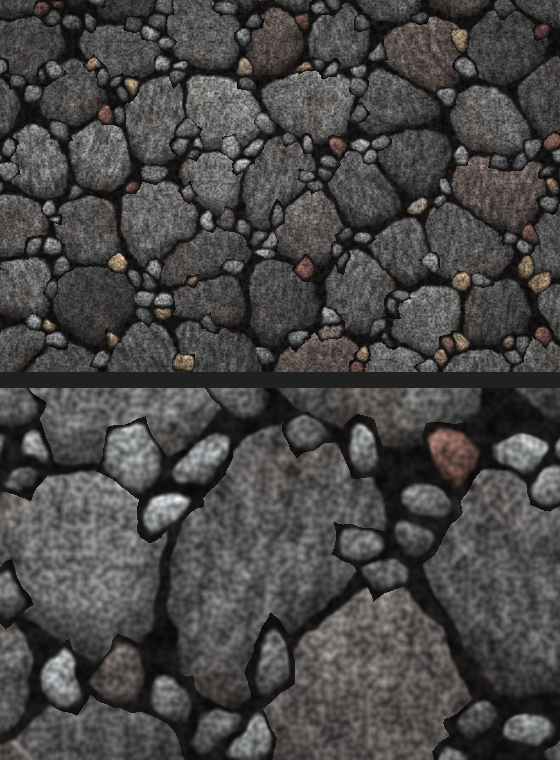
Top, the full canvas; bottom, a detail of the centre.
A Shadertoy shader for this texture:

```glsl
const vec2  BOULDER_SIZE   = vec2(0.215, 0.178);
const vec2  CHIP_SIZE      = vec2(0.050, 0.041);
const float BOULDER_JITTER = 0.68;
const float CHIP_JITTER    = 0.80;
const float BOULDER_CORNER = 48.0;   // higher is sharper
const float CHIP_CORNER    = 190.0;
const vec2  BOULDER_INSET  = vec2(0.001, 0.007);
const vec2  CHIP_INSET     = vec2(0.001, 0.005);
const vec2  CHIP_REACH     = vec2(-0.011, 0.013);
const vec2  CHISEL_FREQ    = vec2(78.0, 24.0);
const float GRAIN          = 1.15;
const vec3  JOINT_COLOR    = vec3(0.075, 0.070, 0.068);
const vec3  STONE_DARK     = vec3(0.235, 0.235, 0.240);
const vec3  STONE_LIGHT    = vec3(0.405, 0.405, 0.400);
const vec3  STONE_BROWN    = vec3(0.330, 0.285, 0.265);
const vec3  CHIP_DARK      = vec3(0.320, 0.325, 0.330);
const vec3  CHIP_LIGHT     = vec3(0.520, 0.530, 0.535);
const vec3  CHIP_TAN       = vec3(0.570, 0.490, 0.400);
const vec3  CHIP_RED       = vec3(0.400, 0.295, 0.270);

struct Stone { vec2 id; vec2 offset; vec2 seed; float edge; };

vec2 hash2(vec2 p) {
    vec3 q = fract(p.xyx * vec3(0.1031, 0.1030, 0.0973));
    q += dot(q, q.yzx + 33.33);
    return fract((q.xx + q.yz) * q.zy);
}

float gradDot(vec2 cell, vec2 f) {
    float a = 6.2832 * hash2(cell + 71.0).x;
    return dot(vec2(cos(a), sin(a)), f);
}

float gradientNoise(vec2 p) {
    vec2 i = floor(p), f = p - i;
    vec2 u = f * f * f * (f * (f * 6.0 - 15.0) + 10.0);
    vec2 e = vec2(0.0, 1.0);
    return mix(mix(gradDot(i, f), gradDot(i + e.yx, f - e.yx), u.x),
               mix(gradDot(i + e, f - e), gradDot(i + 1.0, f - 1.0), u.x), u.y);
}

vec2 warp(vec2 p, float freq) {
    return vec2(gradientNoise(p * freq), gradientNoise(p * freq + 37.0));
}

vec2 seedOf(vec2 id, vec2 size, float jitter) {
    vec2 stagger = vec2(0.5 * mod(id.y, 2.0), 0.0);
    return (id + 0.5 + stagger + jitter * (hash2(id + 11.0) - 0.5)) * size;
}

// Nearest cell and its rounded distance to the border
Stone findStone(vec2 p, vec2 size, float jitter, float corner) {
    vec2 base = floor(p / size);
    Stone s;
    float best = 1e5;
    for (int j = -2; j <= 2; j++)
    for (int i = -2; i <= 2; i++) {
        vec2 id = base + vec2(i, j);
        vec2 seed = seedOf(id, size, jitter);
        vec2 d = p - seed;
        if (dot(d, d) < best) {
            best = dot(d, d);
            s.id = id;
            s.seed = seed;
        }
    }
    s.offset = p - s.seed;
    float sum = 1e-9;
    for (int j = -2; j <= 2; j++)
    for (int i = -2; i <= 2; i++) {
        vec2 id = s.id + vec2(i, j);
        if (i == 0 && j == 0) continue;
        vec2 other = seedOf(id, size, jitter);
        float d = dot(0.5 * (s.seed + other) - p, normalize(other - s.seed));
        sum += exp(-corner * d);
    }
    s.edge = -log(sum) / corner;
    return s;
}

// Light from above: bright upper rims, dark undersides
float rimLight(Stone s, float d, float width) {
    vec2 dir = s.offset / (length(s.offset) + 1e-4);
    float rim = 1.0 - smoothstep(0.0, width, d);
    return 1.0 + rim * (0.30 * dir.y - 0.08 * dir.x - 0.16);
}

float grain(vec2 p) {
    return GRAIN * (0.28 * gradientNoise(p * 28.0) + 0.36 * gradientNoise(p * 75.0 + 5.0)
                  + 0.50 * gradientNoise(p * 165.0 + 9.0));
}

vec3 boulderColor(Stone s, vec2 p, float d) {
    vec2 h = hash2(s.id + 3.0), k = hash2(s.id + 57.0);
    vec3 c = mix(STONE_DARK, STONE_LIGHT, h.x);
    c = mix(c, STONE_BROWN, 0.75 * smoothstep(0.86, 0.94, h.y));
    c = mix(c, STONE_BROWN, 0.5 * smoothstep(0.12, 0.4, gradientNoise(p * 9.0 + 20.0)));
    // Slanted chisel marks, stronger on some stones
    float a = 0.9 * (k.x - 0.5);
    vec2 q = mat2(cos(a), sin(a), -sin(a), cos(a)) * p;
    float marks = gradientNoise(q * CHISEL_FREQ) * (0.15 + 0.5 * k.y);
    float lichen = smoothstep(0.22, 0.42, gradientNoise(p * 34.0 + 80.0));
    float tilt = dot(s.offset / BOULDER_SIZE, h - 0.5) + 0.15 * s.offset.y / BOULDER_SIZE.y;
    return c * (1.0 + marks + 0.16 * lichen + 0.45 * tilt) * rimLight(s, d, 0.032);
}

vec3 chipColor(Stone s, float d) {
    vec2 h = hash2(s.id + 5.0);
    vec3 c = mix(CHIP_DARK, CHIP_LIGHT, h.x);
    c = mix(c, CHIP_TAN, smoothstep(0.80, 0.86, h.y));
    c = mix(c, CHIP_RED, 1.0 - smoothstep(0.06, 0.09, h.y));
    float facet = dot(s.offset / CHIP_SIZE, vec2(h.y - 0.5, 0.35));
    return c * (1.0 + 0.6 * facet) * rimLight(s, d, 0.011);
}

void mainImage(out vec4 fragColor, in vec2 fragCoord) {
    vec2 uv = fragCoord / iResolution.xy;
    vec2 p = fragCoord / iResolution.y + 4.0;
    float soft = 0.0015 + 1.0 / iResolution.y;
    vec2 w = p + 0.022 * warp(p, 7.0) + 0.008 * warp(p, 26.0) + 0.003 * warp(p, 70.0);

    // Large stones over dark joints
    Stone boulder = findStone(w, BOULDER_SIZE, BOULDER_JITTER, BOULDER_CORNER);
    float d = boulder.edge - mix(BOULDER_INSET.x, BOULDER_INSET.y, hash2(boulder.id + 23.0).x);
    vec3 joint = JOINT_COLOR * (1.0 + 0.8 * gradientNoise(p * 60.0));
    vec3 color = mix(joint, boulderColor(boulder, p, d), smoothstep(-soft, soft, d));

    // Small stones wedged into the joints
    Stone chip = findStone(w, CHIP_SIZE, CHIP_JITTER, CHIP_CORNER);
    vec2 pick = hash2(chip.id + 91.0);
    float room = findStone(chip.seed, BOULDER_SIZE, BOULDER_JITTER, BOULDER_CORNER).edge;
    if (room < mix(CHIP_REACH.x, CHIP_REACH.y, pick.x)) {
        float e = chip.edge - mix(CHIP_INSET.x, CHIP_INSET.y, pick.y);
        color = mix(joint, chipColor(chip, e), smoothstep(-soft, soft, e));
    }

    // Rough surface and darker corners
    vec2 c = uv - 0.5;
    color *= (1.0 + grain(p)) * (1.10 - 0.6 * dot(c, c));
    fragColor = vec4(clamp(color, 0.0, 1.0), 1.0);
}
```
